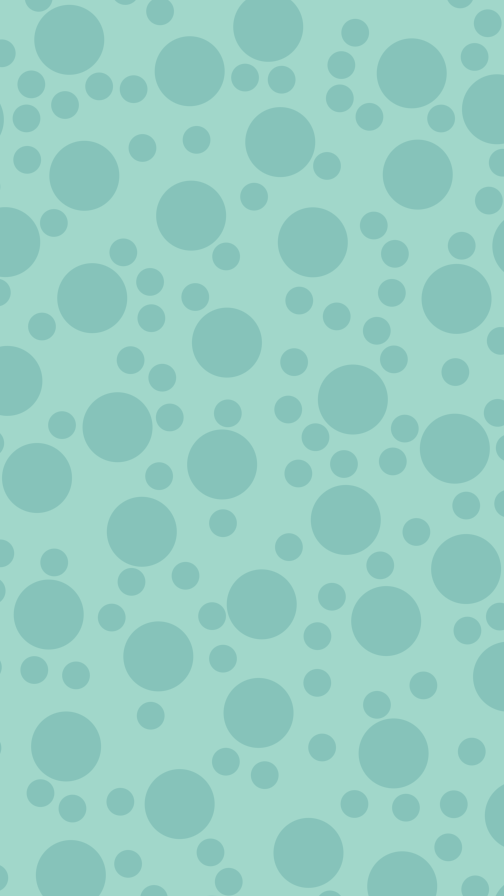
A Shadertoy shader for this pattern:

```glsl
const float BIG_RADIUS = 0.0694;
const float SMALL_RADIUS = 0.0275;
const float SMALL_CELL = 0.045;

vec2 hash2(vec2 p) {
    return fract(sin(vec2(dot(p, vec2(127.1, 311.7)), dot(p, vec2(269.5, 183.3)))) * 43758.5453);
}

// Distance to the nearest big centre on a turned, jittered hexagonal lattice
float bigCentreDistance(vec2 p) {
    p = mat2(0.93, 0.3676, -0.3676, 0.93) * p;
    vec2 cell = vec2(0.25, 0.2165);
    float nearest = 1.0;
    float baseRow = floor(p.y / cell.y);
    for (float j = -1.0; j <= 1.0; j++) {
        float row = baseRow + j;
        float stagger = 0.5 * mod(row, 2.0);
        float baseColumn = floor(p.x / cell.x - stagger);
        for (float i = -1.0; i <= 1.0; i++) {
            vec2 id = vec2(baseColumn + i, row);
            vec2 h = hash2(id + 17.0);
            float angle = 6.2832 * h.x;
            vec2 jitter = 0.045 * sqrt(h.y) * vec2(cos(angle), sin(angle));
            vec2 centre = (id + vec2(stagger + 0.5, 0.5)) * cell + jitter;
            nearest = min(nearest, distance(p, centre));
        }
    }
    return nearest;
}

vec2 smallCentre(vec2 id) {
    return (id + hash2(id)) * SMALL_CELL;
}

bool isClearOfBig(vec2 centre) {
    return bigCentreDistance(centre) > 0.101;
}

// A small dot survives if no clear neighbour of higher rank crowds it
bool survives(vec2 id, vec2 centre) {
    if (!isClearOfBig(centre)) return false;
    float rank = hash2(id + 71.3).x;
    for (float j = -2.0; j <= 2.0; j++) {
        for (float i = -2.0; i <= 2.0; i++) {
            vec2 other = id + vec2(i, j);
            if (hash2(other + 71.3).x <= rank) continue;
            vec2 otherCentre = smallCentre(other);
            if (distance(centre, otherCentre) < 0.065 && isClearOfBig(otherCentre)) return false;
        }
    }
    return true;
}

float smallCentreDistance(vec2 p) {
    float nearest = 1.0;
    vec2 base = floor(p / SMALL_CELL);
    for (float j = -1.0; j <= 1.0; j++) {
        for (float i = -1.0; i <= 1.0; i++) {
            vec2 id = base + vec2(i, j);
            vec2 centre = smallCentre(id);
            float d = distance(p, centre);
            if (d < min(nearest, SMALL_RADIUS + 0.01) && survives(id, centre)) nearest = d;
        }
    }
    return nearest;
}

void mainImage(out vec4 fragColor, in vec2 fragCoord) {
    vec2 p = fragCoord / iResolution.x;
    float edge = 0.75 / iResolution.x;

    // Union of both dot sizes
    float d = min(bigCentreDistance(p) - BIG_RADIUS, smallCentreDistance(p) - SMALL_RADIUS);
    float dots = 1.0 - smoothstep(-edge, edge, d);

    vec3 paleMint = vec3(0.631, 0.843, 0.792);
    vec3 deepMint = vec3(0.525, 0.765, 0.729);
    fragColor = vec4(mix(paleMint, deepMint, dots), 1.0);
}
```
